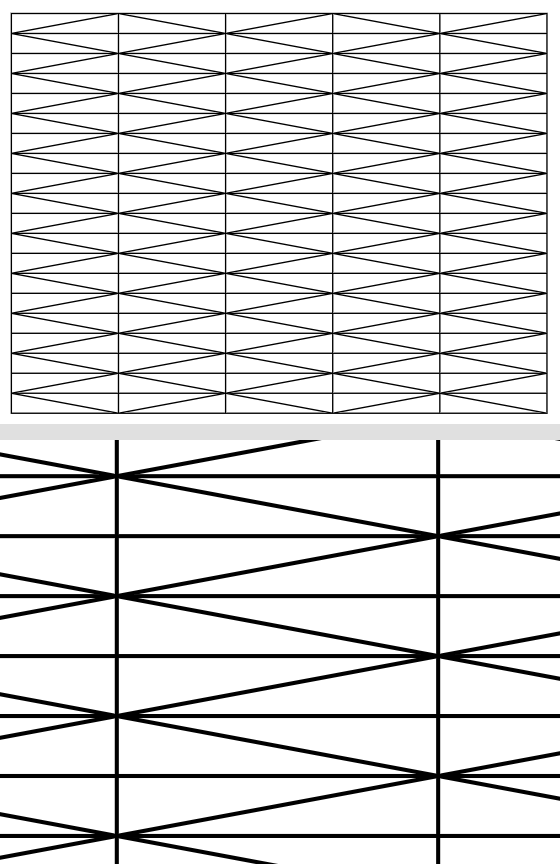
Top: the whole. Bottom: its middle third, enlarged.
Give the GLSL for this pattern, as a WebGL 1 fragment shader.

```glsl
precision highp float;
// Draws a ruled black lattice of 5 by 20 cells crossed by zigzag diagonals that form flat diamonds.

uniform vec2 u_resolution;

// Lengths are fractions of the canvas height.
const vec2 GRID_MIN = vec2(0.0268, 0.0254);
const vec2 GRID_MAX = vec2(1.2900, 0.9682);
const vec2 CELL_COUNT = vec2(5.0, 20.0);
const float LINE_WIDTH = 0.0032;
const vec3 PAPER = vec3(1.0);
const vec3 INK = vec3(0.0);

// Distance to the nearest horizontal or vertical rule.
float ruleDistance(vec2 grid, vec2 cell) {
    vec2 d = abs(fract(grid + 0.5) - 0.5) * cell;
    return min(d.x, d.y);
}

// Distance to the diagonals joining nodes whose column + row is odd.
float diagonalDistance(vec2 grid, vec2 cell) {
    vec2 diagonals = vec2(grid.x + grid.y, grid.x - grid.y);
    vec2 d = abs(mod(diagonals, 2.0) - 1.0);
    return min(d.x, d.y) / length(1.0 / cell);
}

// Signed distance along the axes to the outer frame.
float frameDistance(vec2 p, vec2 lower, vec2 upper) {
    vec2 d = max(lower - p, p - upper);
    return max(d.x, d.y);
}

// Smoothed share of a pixel covered by a line.
float lineCoverage(float dist, float width, float pixel) {
    return clamp(0.5 + (0.5 * width - dist) / pixel, 0.0, 1.0);
}

void main() {
    float pixel = 1.0 / u_resolution.y;
    vec2 p = gl_FragCoord.xy * pixel;
    vec2 cell = (GRID_MAX - GRID_MIN) / CELL_COUNT;
    vec2 grid = (p - GRID_MIN) / cell;

    // Merge the line families and clip them to the frame.
    float frame = frameDistance(p, GRID_MIN, GRID_MAX);
    float rules = max(ruleDistance(grid, cell), frame);
    float diagonals = max(diagonalDistance(grid, cell), frame);
    float ink = lineCoverage(min(rules, diagonals), LINE_WIDTH, pixel);

    gl_FragColor = vec4(mix(PAPER, INK, ink), 1.0);
}
```
